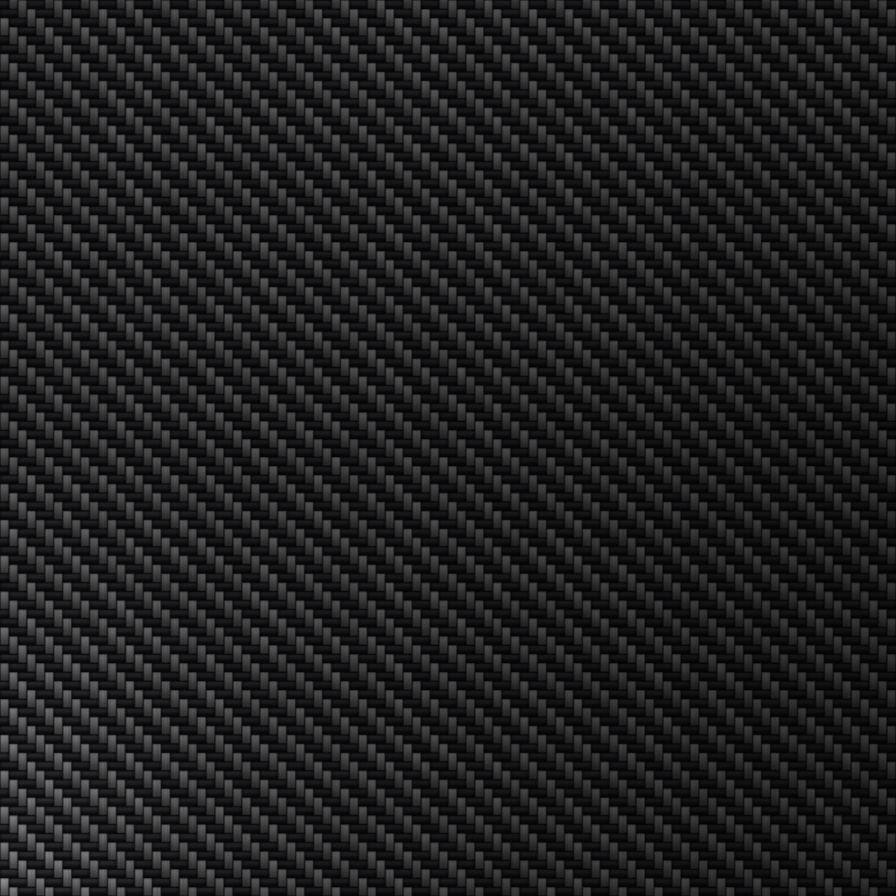
A WebGL 1 fragment shader for this texture:

```glsl
precision highp float;
// Carbon fibre in a 2x2 twill: light upright tows cross dark level tows,
// each floating over two others, so that steps run down to the right.
// Every tow is shaded by its own coordinates under a glow at lower left.

uniform vec2 u_resolution;

#define REPEATS vec2(25.0, 25.0)  // weave repeats across and down
#define TOWS 4.0                  // tows in one repeat
#define SEAM 0.18                 // dark margin, in tow widths
#define FIBRES 5.0                // fine streaks in one tow
#define FIBRE_DEPTH 0.12
#define TOW_VARIATION 0.14
#define GLOW 1.0                  // light added at the lower left corner
#define TOP_LIGHT 0.18
#define RIGHT_SHADE 0.13
#define SAMPLES 4                 // antialiasing samples per axis

const vec3 UPRIGHT_LOW = vec3(0.140, 0.140, 0.143);
const vec3 UPRIGHT_HIGH = vec3(0.272, 0.272, 0.277);
const vec3 LEVEL_LOW = vec3(0.025, 0.025, 0.031);
const vec3 LEVEL_HIGH = vec3(0.092, 0.092, 0.099);

float hash(vec2 p) {
  p = fract(p * vec2(0.1031, 0.1137));
  p += dot(p, p.yx + 33.33);
  return fract((p.x + p.y) * p.x * 47.0);
}

// 0 at both ends of the unit interval, 1 inside the margin
float inside(float t, float margin) {
  return smoothstep(0.0, margin, min(t, 1.0 - t));
}

// Brightness of one streak across a tow
float fibre(float across, float seed) {
  float strand = floor(across * FIBRES);
  return 1.0 + FIBRE_DEPTH * (hash(vec2(strand + 3.0, seed)) - 0.5);
}

vec3 weave(vec2 uv) {
  vec2 p = uv * REPEATS * TOWS;
  vec2 cell = floor(p);
  vec2 f = p - cell;
  float phase = mod(cell.x + cell.y, TOWS);
  bool upright = phase < 2.0;

  // Place along and across the visible float, and the cell it starts in
  float stepIndex = mod(phase, 2.0);
  float along = (stepIndex + (upright ? f.y : f.x)) * 0.5;
  float across = upright ? f.x : f.y;
  vec2 start = cell - stepIndex * (upright ? vec2(0.0, 1.0) : vec2(1.0, 0.0));
  float variation = 1.0 + TOW_VARIATION * (hash(start + 7.0) - 0.5);

  vec3 color;
  if (upright) {
    // Lit at the upper end, dipping under at the lower one
    color = mix(UPRIGHT_LOW, UPRIGHT_HIGH, smoothstep(0.0, 0.95, along));
    color *= mix(0.4, 1.0, inside(across, SEAM));
    color *= mix(0.5, 1.0, inside(along, SEAM * 0.5));
  } else {
    // Rounded level tow, lit on its upper half
    float ridge = smoothstep(0.1, 0.7, across) * inside(across, SEAM);
    color = mix(LEVEL_LOW, LEVEL_HIGH, ridge);
    color *= mix(0.65, 1.0, inside(along, 0.2));
  }
  return color * variation * fibre(across, upright ? cell.x : cell.y + 131.0);
}

// Broad light: strong up the left side, faint along the top, dim at right
float lighting(vec2 uv) {
  float corner = GLOW * exp(-2.3 * length(uv * vec2(1.8, 1.0)));
  float top = TOP_LIGHT * smoothstep(0.4, 1.0, uv.y);
  return 0.88 + corner + top - RIGHT_SHADE * smoothstep(0.4, 1.0, uv.x);
}

void main() {
  vec3 sum = vec3(0.0);
  for (int j = 0; j < SAMPLES; j++) {
    for (int i = 0; i < SAMPLES; i++) {
      vec2 offset = (vec2(float(i), float(j)) + 0.5) / float(SAMPLES) - 0.5;
      sum += weave((gl_FragCoord.xy + offset) / u_resolution);
    }
  }
  vec3 color = sum / float(SAMPLES * SAMPLES);
  gl_FragColor = vec4(color * lighting(gl_FragCoord.xy / u_resolution), 1.0);
}
```
